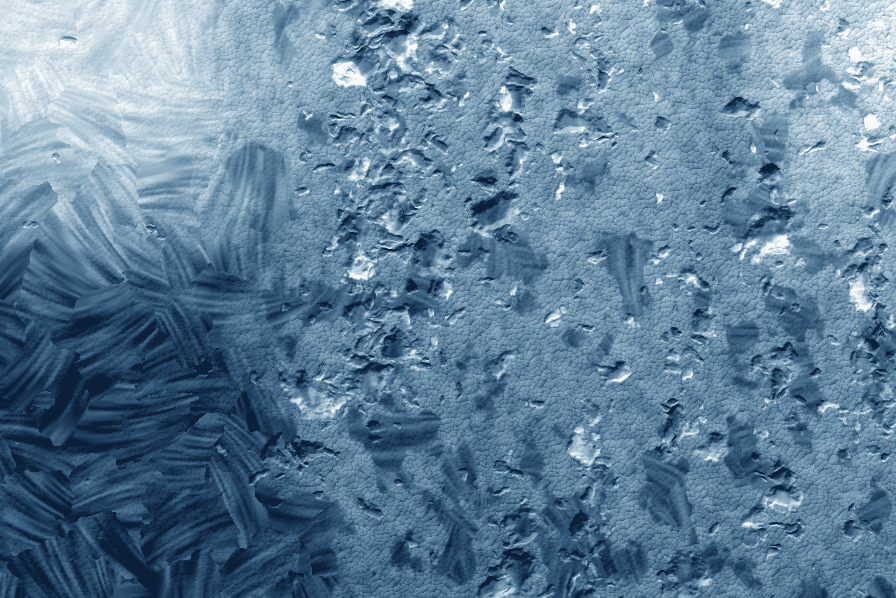
Reproduce this texture procedurally as a WebGL 2 fragment shader.

```glsl
#version 300 es
precision highp float;

uniform vec2 u_resolution;
out vec4 fragColor;

vec2 hash2(vec2 p) {
    vec3 q = fract(p.xyx * vec3(0.1031, 0.1030, 0.0973));
    q += dot(q, q.yzx + 33.33);
    return fract((q.xx + q.yz) * q.zy);
}

float noise(vec2 p) {
    vec2 i = floor(p), f = fract(p);
    f = f * f * (3.0 - 2.0 * f);
    return mix(mix(hash2(i).x, hash2(i + vec2(1, 0)).x, f.x),
               mix(hash2(i + vec2(0, 1)).x, hash2(i + vec2(1, 1)).x, f.x), f.y);
}

float fbm(vec2 p) {
    float sum = 0.0, amp = 0.5;
    for (int i = 0; i < 5; i++) {
        sum += amp * noise(p);
        p = mat2(1.6, 1.2, -1.2, 1.6) * p + 7.3;
        amp *= 0.5;
    }
    return sum / 0.97;
}

// Offset from the nearest jittered seed (xy) and the cell of that seed (zw)
vec4 nearestSeed(vec2 g) {
    vec4 best = vec4(9);
    for (int j = -1; j <= 1; j++)
    for (int i = -1; i <= 1; i++) {
        vec2 cell = floor(g) + vec2(i, j);
        vec2 d = g - cell - hash2(cell + 13.0);
        if (dot(d, d) < dot(best.xy, best.xy)) best = vec4(d, cell);
    }
    return best;
}

// Probability of a drop: one broad wet trail and several thin ones
float dropDensity(vec2 p) {
    float centre = 0.52 + 0.13 * smoothstep(0.2, 0.5, p.y);
    float broad = exp(-pow((p.x - centre) / 0.09, 2.0)) * smoothstep(0.12, 0.35, p.y);
    float column = p.x / 0.155 + 0.1 + 0.3 * (noise(p * 5.0) - 0.5);
    float thin = 1.0 - smoothstep(0.08, 0.32, abs(fract(column) - 0.5));
    thin *= smoothstep(0.35, 0.65, noise(vec2(floor(column) * 3.7, p.y * 6.0)));
    thin *= smoothstep(0.72, 0.82, p.x);
    return 0.03 + 0.75 * broad + 0.6 * thin + 0.06 * smoothstep(0.5, 0.8, p.x);
}

// Height of scattered angular drops, on a grid with the given cells per unit
float dropLayer(vec2 p, float cells) {
    vec2 g = p * cells, id = floor(g);
    float height = 0.0;
    for (int j = -1; j <= 1; j++)
    for (int i = -1; i <= 1; i++) {
        vec2 cell = id + vec2(i, j);
        vec2 jitter = hash2(cell + cells), traits = hash2(cell * 1.7 + 41.0);
        float turn = 6.3 * jitter.x, c = cos(turn), s = sin(turn);
        vec2 d = abs(mat2(c, s, -s, c) * (g - cell - jitter)) * vec2(0.9, 1.2);
        float radius = mix(0.25, 0.58, traits.y);
        float keep = step(traits.x + 1.0 / cells, dropDensity((cell + jitter) / cells));
        float hexagon = max(dot(d, vec2(0.87, 0.5)), d.y);
        float dome = 1.0 - smoothstep(radius * 0.35, radius, hexagon);
        height = max(height, keep * dome * radius / cells);
    }
    return height;
}

float dropHeight(vec2 p) {
    p += 0.05 * (vec2(fbm(p * 27.0), fbm(p * 27.0 + 50.0)) - 0.5);
    return max(dropLayer(p, 12.0), max(dropLayer(p, 24.0), dropLayer(p, 46.0)));
}

// Straight ice needles, fanning out from a remote origin per crystal
float feathers(vec2 p) {
    vec4 seed = nearestSeed(p * 8.0 + 1.2 * (fbm(p * 12.0) - 0.5));
    float heading = 6.3 * hash2(seed.zw + 77.0).x;
    vec2 axis = normalize(vec2(cos(heading), 0.6 * sin(heading)));
    vec2 d = p * 8.0 - seed.zw - 0.5 + 2.2 * axis;
    float angle = atan(axis.x * d.y - axis.y * d.x, dot(axis, d)), r = length(d);
    angle += 0.025 * r * r;
    float coarse = noise(vec2(angle * 21.0, r * 1.7) + seed.zw * 9.0);
    float fine = noise(vec2(angle * 46.0, r * 2.6) + seed.zw * 5.0);
    return 0.5 * coarse + 0.5 * fine - 0.5;
}

void main() {
    vec2 p = gl_FragCoord.xy / u_resolution.y;
    float cloud = fbm(p * 5.0) - 0.5;

    // Backlight: glare above a dark corner on the left, even frost on the right
    float right = smoothstep(0.28, 0.62, p.x + 0.35 * cloud);
    float leftTone = mix(0.24, 0.88, smoothstep(0.38, 0.88, p.y + 0.15 * cloud));
    float rightTone = 0.46 + 0.19 * p.y + 0.04 * (p.x - 1.0) + 0.1 * cloud;
    rightTone += 0.3 * exp(-5.0 * length(p - vec2(1.5, 0.95)));
    rightTone -= 0.1 * exp(-pow((p.x - 1.2) / 0.06, 2.0)) * smoothstep(0.35, 0.7, p.y);
    float tone = mix(leftTone, rightTone, right);

    // Thawed patches, denser toward the bottom
    float edge = mix(0.5, 0.6, p.y);
    float patches = smoothstep(edge, edge + 0.09, fbm(p * vec2(17.0, 14.0) + 3.0));
    tone -= patches * mix(0.03, 0.17, right);

    // Feathered ice
    float leftIce = (1.0 - right) * (1.0 - 0.7 * smoothstep(0.65, 0.9, p.y));
    tone += feathers(p) * (0.07 + 0.43 * leftIce + 0.33 * patches * right);

    // Frozen mist of tiny beads, lit from above
    vec2 bead = nearestSeed(p * 150.0 + 1.5 * noise(p * 60.0)).xy;
    float mist = dot(bead, vec2(-0.35, 0.75)) + 0.5 * (0.4 - length(bead));
    mist += 0.7 * (noise(p * 70.0) - 0.5);
    float drop = dropHeight(p);
    float wet = smoothstep(0.0, 0.006, drop);
    tone += mist * mix(0.08, 0.2, right) * (1.0 - 0.6 * patches) * (1.0 - 0.7 * wet);

    // Drops: dark upper rims, bright lower rims, faceted insides
    vec2 e = vec2(0.0025, 0.0);
    vec2 slope = (vec2(dropHeight(p + e.xy), dropHeight(p + e.yx)) - drop) / e.x;
    tone += 0.11 * clamp(dot(slope, vec2(-0.35, 1.0)), -2.4, 2.4);
    float facet = fbm(p * vec2(32.0, 25.0) + 31.0);
    float glint = 0.2 * smoothstep(0.57, 0.67, facet) * smoothstep(-0.1, 0.8, p.y);
    tone += wet * (0.8 * (facet - 0.5) - 0.06 + glint);

    // Steel blue ramp
    tone = clamp(tone, 0.12, 0.98);
    fragColor = vec4(pow(vec3(tone), vec3(1.5, 1.0, 0.71)), 1.0);
}
```
